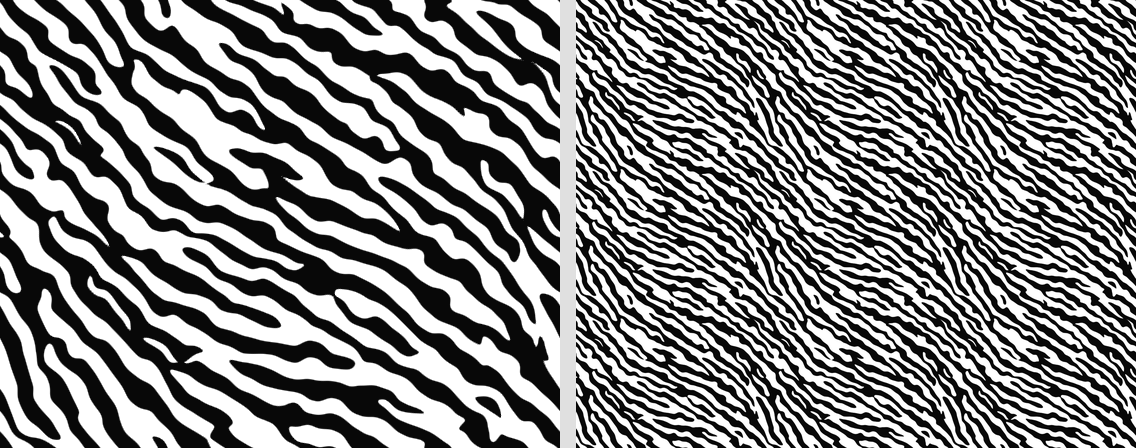
Left, the tile; right, the same tile 3 across and 3 down.
This pattern is drawn by a WebGL 2 fragment shader. Its source:

```glsl
#version 300 es
precision highp float;

uniform vec2 u_resolution;
out vec4 fragColor;

#define GRID vec2(25.0, 20.0)   // wave packets across the tile
#define STRIPE_PERIOD 1.38      // in grid cells
#define PACKET_LENGTH 1.4       // reach along the stripes
#define PACKET_WIDTH 0.66       // reach across the stripes
#define LEAN 0.68               // mean downward slope, radians
#define LEAN_SWING 0.24         // steeper at the sides, flatter in the middle
#define WOBBLE 0.27             // ripple of the stripe edges
#define SWELL 0.35              // thick and thin variation
#define EDGE_SOFTNESS 1.3

const float TAU = 6.2831853;
const int REACH = 4;
const vec3 INK = vec3(0.03);
const vec3 PAPER = vec3(1.0);

vec3 hash(vec2 cell, float seed) {
    vec3 h = fract((cell.xyx + seed) * vec3(0.1031, 0.1030, 0.0973));
    h += dot(h, h.yxz + 33.33);
    return fract((h.xxy + h.yzz) * h.zyx);
}

// Smooth noise from -1 to 1 that wraps after a whole lattice
float wrapNoise(vec2 uv, vec2 lattice, float seed) {
    vec2 p = uv * lattice;
    vec2 i = floor(p);
    vec2 f = p - i;
    f = f * f * f * (f * (f * 6.0 - 15.0) + 10.0);
    float a = hash(mod(i, lattice), seed).x;
    float b = hash(mod(i + vec2(1.0, 0.0), lattice), seed).x;
    float c = hash(mod(i + vec2(0.0, 1.0), lattice), seed).x;
    float d = hash(mod(i + vec2(1.0, 1.0), lattice), seed).x;
    return 2.0 * mix(mix(a, b, f.x), mix(c, d, f.x), f.y) - 1.0;
}

// Downward slope of the coat at a place on the tile
float leanAt(vec2 uv) {
    return LEAN + LEAN_SWING * cos(TAU * (uv.x - 0.06))
                + 0.12 * sin(TAU * (uv.x + uv.y));
}

// Sum of oriented wave packets: their mismatched phases fork and end the stripes
float stripes(vec2 p) {
    vec2 home = floor(p);
    float sum = 0.0;
    for (int y = -REACH; y <= REACH; y++) {
        for (int x = -REACH; x <= REACH; x++) {
            vec2 cell = home + vec2(x, y);
            vec3 rnd = hash(mod(cell, GRID), 7.0);
            vec2 centre = cell + rnd.xy;
            vec2 offset = p - centre;
            float angle = leanAt(centre / GRID);
            vec2 across = vec2(sin(angle), cos(angle));
            vec2 along = vec2(across.y, -across.x);
            vec2 local = vec2(dot(offset, along), dot(offset, across));
            vec2 scaled = local / vec2(PACKET_LENGTH, PACKET_WIDTH);
            float fade = max(0.0, 1.0 - dot(local, local) / float(REACH * REACH));
            float envelope = fade * exp(-0.5 * dot(scaled, scaled));
            sum += envelope * cos(TAU * (local.y / STRIPE_PERIOD + rnd.z));
        }
    }
    return sum;
}

void main() {
    vec2 uv = gl_FragCoord.xy / u_resolution;

    // Ripple the coat across its own direction
    float angle = leanAt(uv);
    float ripple = WOBBLE * wrapNoise(uv, vec2(25.0, 20.0), 31.0);
    vec2 p = uv * GRID + ripple * vec2(sin(angle), cos(angle));

    float coat = stripes(p) + SWELL * wrapNoise(uv, vec2(20.0, 16.0), 83.0);

    // Crisp, antialiased edge
    float slope = length(vec2(dFdx(coat), dFdy(coat)));
    float paper = clamp(0.5 + coat / (EDGE_SOFTNESS * slope + 1e-5), 0.0, 1.0);
    fragColor = vec4(mix(INK, PAPER, paper), 1.0);
}
```
